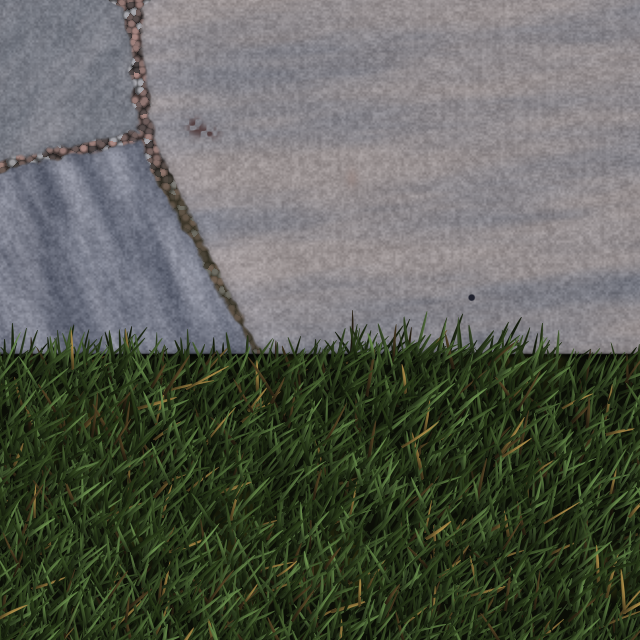
Give the GLSL for this texture, as a Shadertoy shader.

```glsl
const float EDGE = 0.447;
const int LAYERS = 17;
const vec2 CELL = vec2(0.02, 0.075);

float hash(vec2 p) {
    return fract(sin(dot(p, vec2(127.1, 311.7))) * 43758.5453);
}

vec3 hash3(vec2 p) {
    return vec3(hash(p), hash(p + 17.3), hash(p + 41.9));
}

mat2 rot(float a) {
    float c = cos(a), s = sin(a);
    return mat2(c, s, -s, c);
}

float noise(vec2 p) {
    vec2 i = floor(p), f = fract(p);
    f = f * f * (3.0 - 2.0 * f);
    return mix(mix(hash(i), hash(i + vec2(1, 0)), f.x),
               mix(hash(i + vec2(0, 1)), hash(i + vec2(1, 1)), f.x), f.y);
}

float fbm(vec2 p) {
    float sum = 0.0, amp = 0.5;
    for (int i = 0; i < 4; i++) {
        sum += amp * noise(p);
        p = rot(0.15) * p * 2.1 + 7.7;
        amp *= 0.5;
    }
    return sum;
}

float spot(vec2 p, vec2 center, vec2 size) {
    return exp(-dot((p - center) / size, (p - center) / size));
}

// Signed distance to the long joint, positive on the right slab
float jointSide(vec2 p) {
    float drop = max(0.0, 0.785 - p.y);
    float x = 0.204 + 0.11 * (1.0 - p.y) + 0.37 * drop + 0.12 * drop * drop;
    return (p.x - x) * mix(0.99, 0.9, smoothstep(0.8, 0.75, p.y));
}

// Signed distance to the side joint, positive on the upper slab
float branchSide(vec2 p) {
    return (p.y - 0.739 - 0.25 * p.x + 0.15 * p.x * p.x) * 0.975;
}

vec3 gravel(vec2 p, float moss) {
    vec2 g = p * 95.0, id = floor(g);
    float nearest = 9.0;
    vec3 tone = vec3(0.0);
    for (int j = -1; j <= 1; j++)
    for (int i = -1; i <= 1; i++) {
        vec2 c = id + vec2(i, j);
        vec3 r = hash3(c);
        float d = length(g - c - r.xy);
        if (d < nearest) { nearest = d; tone = r; }
    }
    vec3 col = mix(vec3(0.25, 0.23, 0.23), vec3(0.62, 0.50, 0.48), tone.z);
    col = mix(col, vec3(0.60, 0.60, 0.62), step(0.82, tone.x));
    col *= mix(1.08, 0.5, smoothstep(0.25, 0.8, nearest));
    return mix(col, vec3(0.24, 0.23, 0.15), moss * 0.55);
}

vec3 paving(vec2 p, float px) {
    float side = jointSide(p), branch = branchSide(p);

    // Right slab: broad bands, rising slightly to the right
    vec2 q = rot(-0.09) * p;
    float bands = fbm(q * vec2(2.0, 13.0) + 3.0);
    vec3 right = mix(vec3(0.46, 0.47, 0.51), vec3(0.60, 0.57, 0.57), smoothstep(0.22, 0.72, bands));
    right += 0.06 * (fbm(q * vec2(22.0, 65.0)) - 0.47);
    right += vec3(0.045, 0.045, 0.05) * exp(-abs(side - 0.03) * 30.0);

    // Left slabs: bluer, streaked along their own grain
    float upGrain = fbm(rot(-0.9) * p * vec2(12.0, 35.0));
    vec3 upper = mix(vec3(0.41, 0.43, 0.47), vec3(0.55, 0.55, 0.58), upGrain);
    float lowGrain = fbm(rot(1.15) * p * vec2(5.0, 28.0) + 9.0);
    vec3 lower = mix(vec3(0.36, 0.38, 0.44), vec3(0.59, 0.60, 0.65), smoothstep(0.15, 0.8, lowGrain));
    lower -= 0.07 * spot(p, vec2(0.04, 0.61), vec2(0.05, 0.12));
    vec3 left = mix(lower, upper, smoothstep(-px, px, branch));
    vec3 col = mix(left, right, smoothstep(-px, px, side));

    // Mineral grain
    col += 0.09 * (noise(p * 310.0) - 0.5) + 0.08 * (noise(p * 140.0) - 0.5);

    // Gravel joints with ragged rims
    float wobble = 0.009 * (noise(p * 45.0) - 0.5) + 0.004 * (noise(p * 120.0) - 0.5);
    float width = mix(0.006, 0.0115, smoothstep(0.45, 0.72, p.y)) + 0.022 * smoothstep(0.985, 1.003, p.y);
    float gap = abs(side) - width;
    if (side < 0.0) gap = min(gap, abs(branch) - 0.0085);
    gap += wobble;
    col *= 1.0 - 0.16 * exp(-max(gap, 0.0) * 250.0);
    float moss = smoothstep(0.77, 0.68, p.y);
    col = mix(gravel(p, moss), col, smoothstep(-0.0015 - px, 0.0015 + px, gap));

    // Small stains and a chip
    float crumb = spot(p, vec2(0.304, 0.803), vec2(0.011, 0.012)) + spot(p, vec2(0.325, 0.793), vec2(0.015, 0.009));
    crumb *= smoothstep(0.4, 0.65, noise(p * 110.0));
    col = mix(col, vec3(0.30, 0.21, 0.21), min(crumb, 0.85));
    col = mix(col, vec3(0.57, 0.47, 0.44), 0.35 * spot(p, vec2(0.55, 0.722), vec2(0.009, 0.014)));
    col = mix(col, vec3(0.12, 0.13, 0.18), smoothstep(0.3, 0.7, spot(p, vec2(0.737, 0.535), vec2(0.006))));
    return col * (1.0 - 0.35 * exp(-max(p.y - EDGE, 0.0) * 220.0));
}

// Highest point at which blades may take root
float rootLimit(float x) {
    float clump = spot(vec2(x, 0), vec2(0.17, 0), vec2(0.05, 1)) + smoothstep(0.42, 0.52, x) * smoothstep(0.88, 0.74, x);
    return 0.412 + 0.018 * noise(vec2(x * 22.0, 4.0)) + 0.021 * clump;
}

vec3 grassLayer(vec2 p, vec3 below, float layer, float depth, float px) {
    float tilt = mix(0.6, -1.15, fract(layer * 0.618 + 0.3));
    vec2 offset = layer * vec2(0.137, 0.311);
    vec2 q = rot(-tilt) * p + offset;
    vec3 col = below;
    for (int j = 0; j >= -1; j--)
    for (int i = -2; i <= 2; i++) {
        vec2 id = floor(q / CELL) + vec2(i, j);
        vec3 r = hash3(id + layer * 13.7), s = hash3(id + layer * 5.3 + 71.0);
        vec2 root = (id + r.xy) * CELL;
        vec2 ground = rot(tilt) * (root - offset);
        if (ground.y > rootLimit(ground.x) || (tilt > 0.1 && s.z < ground.x * 0.8)) continue;
        float len = CELL.y * mix(0.5, 1.0, s.x);
        float t = (q.y - root.y) / len;
        if (t < 0.0 || t > 1.0) continue;
        float x = q.x - root.x - (r.z - 0.5) * 0.5 * len * t - (s.y - 0.5) * 0.012 * t * t;
        float w = mix(0.0021, 0.0036, s.z) * sqrt(1.0 - t) * (0.75 + 0.5 * t);
        float mask = 1.0 - smoothstep(w - px * 0.7, w + px * 0.7, abs(x));
        float tone = hash(id + layer * 3.1);
        vec3 blade = mix(vec3(0.12, 0.17, 0.07), vec3(0.33, 0.44, 0.24), tone * tone);
        blade = mix(blade, vec3(0.50, 0.41, 0.21), step(0.955, r.z));
        blade = mix(blade, vec3(0.25, 0.20, 0.11), step(r.z, 0.06));
        blade *= mix(0.45, 1.1, depth) * mix(0.6, 1.15, smoothstep(0.0, 0.6, t));
        blade *= 1.0 + 0.22 * clamp(x / 0.003, -1.0, 1.0);
        col = mix(col, blade, mask);
    }
    return col;
}

void mainImage(out vec4 fragColor, in vec2 fragCoord) {
    vec2 p = fragCoord / iResolution.xy;
    float px = 1.0 / iResolution.y;

    // Soil below the straight paving edge
    vec3 soil = mix(vec3(0.04, 0.05, 0.025), vec3(0.17, 0.18, 0.06), smoothstep(0.45, 0.85, fbm(p * 11.0)));
    soil *= mix(0.35, 1.0, smoothstep(EDGE, EDGE - 0.012, p.y));
    vec3 col = mix(soil, paving(p, px), smoothstep(EDGE - px, EDGE + px, p.y));

    // Blades, from the deepest layer to the top
    if (p.y < 0.54) {
        for (int k = 0; k < LAYERS; k++) {
            float layer = float(k);
            col = grassLayer(p, col, layer + 1.0, layer / float(LAYERS - 1), px);
        }
    }
    fragColor = vec4(clamp(col, 0.0, 1.0), 1.0);
}
```
